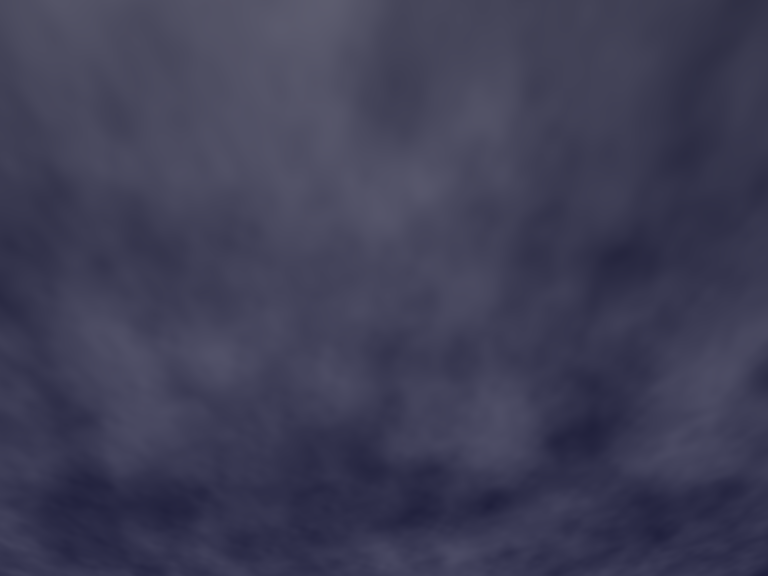
Reproduce this texture procedurally as a Shadertoy shader.

```glsl
float hash(vec2 p) {
    return fract(sin(dot(p, vec2(127.1, 311.7))) * 43758.5453);
}

float valueNoise(vec2 p) {
    vec2 cell = floor(p);
    vec2 f = fract(p);
    f = f * f * (3.0 - 2.0 * f);
    float low = mix(hash(cell), hash(cell + vec2(1.0, 0.0)), f.x);
    float high = mix(hash(cell + vec2(0.0, 1.0)), hash(cell + vec2(1.0)), f.x);
    return mix(low, high, f.y);
}

// Layered noise, turned at each octave to hide the lattice
float fbm(vec2 p, int octaves, float gain) {
    mat2 turn = mat2(0.8, 0.6, -0.6, 0.8);
    float sum = 0.0;
    float total = 0.0;
    float amplitude = 1.0;
    for (int i = 0; i < octaves; i++) {
        sum += amplitude * valueNoise(p);
        total += amplitude;
        amplitude *= gain;
        p = turn * p * 2.03 + vec2(17.3, 9.1);
    }
    return sum / total;
}

// Overhead cloud layer that recedes towards a horizon below the frame
vec2 cloudPlane(vec2 uv, float horizonDrop) {
    return vec2(uv.x, 1.0) / (uv.y + horizonDrop);
}

vec3 cloudColor(float density, float height) {
    vec3 hazeLow = vec3(0.200, 0.200, 0.307);
    vec3 hazeHigh = vec3(0.272, 0.272, 0.350);
    vec3 contrast = vec3(0.265, 0.262, 0.245);
    vec3 color = mix(hazeLow, hazeHigh, height);
    return color + contrast * (density - 0.5);
}

void mainImage(out vec4 fragColor, in vec2 fragCoord) {
    vec2 uv = fragCoord / iResolution.y;
    uv.x -= 0.5 * iResolution.x / iResolution.y;

    vec2 plane = cloudPlane(uv, 0.6);
    float density = fbm(plane * 5.5 + vec2(31.7, 12.4), 4, 0.52);

    fragColor = vec4(cloudColor(density, uv.y), 1.0);
}
```
